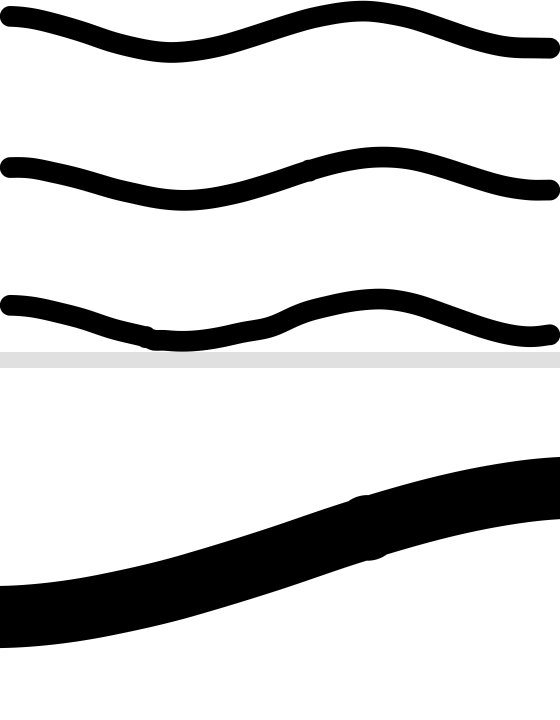
Top, the full canvas; bottom, a detail of the centre.
Give the GLSL for this pattern, as a WebGL 1 fragment shader.

```glsl
precision highp float;
// Three thick hand-drawn black waves with round ends, stacked on white.

#define WIDTH 768.0                              // design units across the canvas
#define RADIUS 14.2                              // half the stroke width
#define ENDS vec2(14.0, 754.0)                   // x of the two round caps
#define INK vec3(0.0)
#define PAPER vec3(1.0)
// Per wave: x stops, then heights from the top, of start, trough, crest and end
#define STOPS_A vec4(10.0, 237.0, 499.0, 722.0)
#define LEVELS_A vec4(23.0, 72.0, 15.0, 66.0)
#define STOPS_B vec4(20.0, 252.0, 527.0, 740.0)
#define LEVELS_B vec4(230.0, 275.0, 215.0, 261.0)
#define STOPS_C vec4(14.0, 250.0, 519.0, 730.0)
#define LEVELS_C vec4(419.0, 468.0, 410.0, 462.0)

uniform vec2 u_resolution;

float hash(float n) {
  return fract(sin(n * 91.345) * 4375.85);
}

float noise(float x) {
  float f = fract(x);
  return mix(hash(floor(x)), hash(floor(x) + 1.0), f * f * (3.0 - 2.0 * f));
}

float bump(float x, float center, float spread) {
  float t = (x - center) / spread;
  return exp(-t * t);
}

// Centre line: eased steps between the stops, plus an unsteady hand
float wavePath(float x, float row, vec4 stops, vec4 levels) {
  float y = levels.x;
  y += (levels.y - levels.x) * smoothstep(stops.x, stops.y, x);
  y += (levels.z - levels.y) * smoothstep(stops.y, stops.z, x);
  y += (levels.w - levels.z) * smoothstep(stops.z, stops.w, x);
  y += 1.2 * (noise(x / 38.0 + row * 31.0) - 0.5);
  if (row > 1.5) {
    y += 5.0 * bump(x, 370.0, 32.0) + 2.0 * bump(x, 212.0, 9.0);
    y -= 3.0 * bump(x, 760.0, 18.0);
  }
  return y;
}

// Distance to the stroke; clamping x gives the round caps
float strokeDistance(vec2 p, float row, vec4 stops, vec4 levels) {
  float x = clamp(p.x, ENDS.x, ENDS.y);
  float y = wavePath(x, row, stops, levels);
  float slope = (wavePath(x + 2.0, row, stops, levels)
               - wavePath(x - 2.0, row, stops, levels)) / 4.0;
  float across = (p.y - y) / sqrt(1.0 + slope * slope);
  return length(vec2(p.x - x, across)) - RADIUS;
}

// Small lump where the pen paused
float lumpDistance(vec2 p, float x, float row, vec4 stops, vec4 levels) {
  vec2 center = vec2(x, wavePath(x, row, stops, levels));
  return length(p - center) - RADIUS - 0.8;
}

void main() {
  float unit = WIDTH / u_resolution.x;
  vec2 p = vec2(gl_FragCoord.x, u_resolution.y - gl_FragCoord.y) * unit;

  float d = WIDTH;
  for (int i = 0; i < 3; i++) {
    float row = float(i);
    vec4 stops = i == 0 ? STOPS_A : (i == 1 ? STOPS_B : STOPS_C);
    vec4 levels = i == 0 ? LEVELS_A : (i == 1 ? LEVELS_B : LEVELS_C);
    d = min(d, strokeDistance(p, row, stops, levels));
    if (i > 0) {
      float lumpX = i == 1 ? 424.0 : 200.0;
      d = min(d, lumpDistance(p, lumpX, row, stops, levels));
    }
  }

  float coverage = clamp(0.5 - d / unit, 0.0, 1.0);
  gl_FragColor = vec4(mix(PAPER, INK, coverage), 1.0);
}
```
